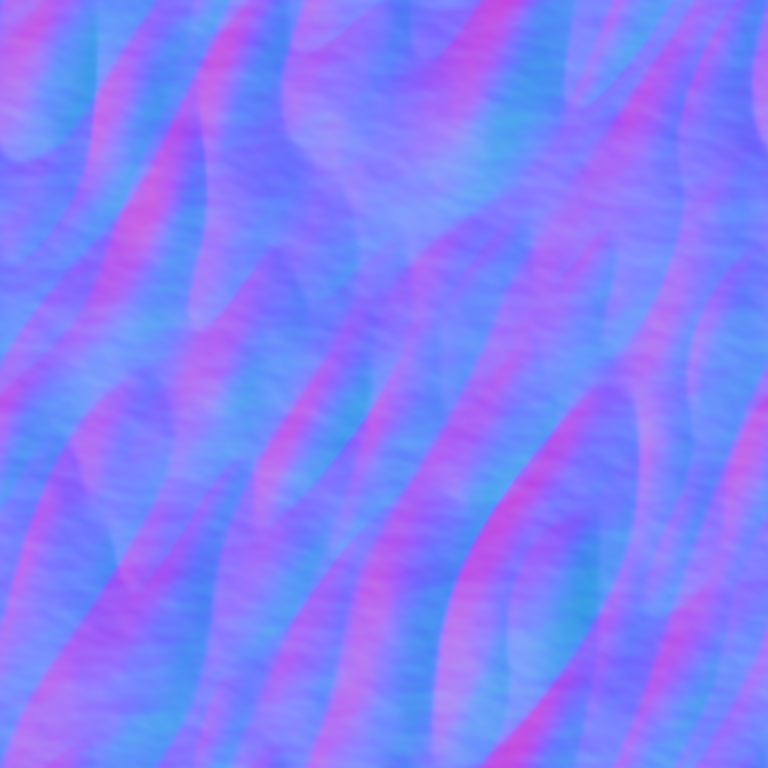
Write a three.js fragment shader that draws this texture map.

```glsl
// Tiling normal map of soft, slanted folds with sharp crests and a fine wrinkled grain
varying vec2 vUv;

// Unit gradient at a lattice point, wrapped over a sheared tile:
// cells.x columns, cells.y rows, sliding by shear columns per tile height
vec2 latticeGradient(vec2 cell, vec2 cells, float shear, float seed) {
  float turns = floor((cell.y + 0.5) / cells.y);
  cell.y -= turns * cells.y;
  cell.x = floor(mod(cell.x + turns * shear + 0.5, cells.x));
  float angle = 6.28318 * fract(sin(dot(cell, vec2(127.1, 311.7)) + seed * 74.7) * 43758.5);
  return vec2(cos(angle), sin(angle));
}

// Gradient noise that repeats over the unit square and leans to the right
float leaningNoise(vec2 uv, vec2 cells, float shear, float seed) {
  vec2 p = vec2(uv.x * cells.x - uv.y * shear, uv.y * cells.y);
  vec2 i = floor(p);
  vec2 f = p - i;
  vec2 w = f * f * f * (f * (f * 6.0 - 15.0) + 10.0);
  vec2 e = vec2(1.0, 0.0);
  float a = dot(latticeGradient(i, cells, shear, seed), f);
  float b = dot(latticeGradient(i + e.xy, cells, shear, seed), f - e.xy);
  float c = dot(latticeGradient(i + e.yx, cells, shear, seed), f - e.yx);
  float d = dot(latticeGradient(i + e.xx, cells, shear, seed), f - e.xx);
  return mix(mix(a, b, w.x), mix(c, d, w.x), w.y);
}

// Narrow crest along the zero line of the noise, rounded valleys between
float crest(float n) {
  return -sqrt(n * n + 0.0006);
}

float foldHeight(vec2 uv) {
  // Gentle bending of the folds
  vec2 bent = uv + vec2(0.03 * leaningNoise(uv, vec2(3.0), 0.0, 1.0), 0.0);

  // Large and secondary folds
  float h = 0.068 * crest(leaningNoise(bent, vec2(5.0, 2.0), 2.0, 2.0));
  h += 0.028 * crest(leaningNoise(bent, vec2(8.0, 3.0), 3.0, 3.0));

  // Soft lumps
  h += 0.007 * leaningNoise(bent, vec2(11.0, 7.0), 4.0, 4.0);
  h += 0.0022 * leaningNoise(uv, vec2(17.0, 16.0), 5.0, 5.0);

  // Fine cross wrinkles
  h += 0.0012 * leaningNoise(uv, vec2(19.0, 36.0), -6.0, 6.0);
  h += 0.0005 * leaningNoise(uv, vec2(42.0, 64.0), -9.0, 7.0);
  return h;
}

void main() {
  // Slope by central differences
  vec2 e = vec2(0.0025, 0.0);
  vec2 slope = vec2(
    foldHeight(vUv + e.xy) - foldHeight(vUv - e.xy),
    foldHeight(vUv + e.yx) - foldHeight(vUv - e.yx)) / (2.0 * e.x);

  // Surface normal with a slight overall tilt, packed as colour
  vec3 normal = normalize(vec3(vec2(0.02, -0.02) - slope, 1.0));
  gl_FragColor = vec4(normal * 0.5 + 0.5, 1.0);
}
```
